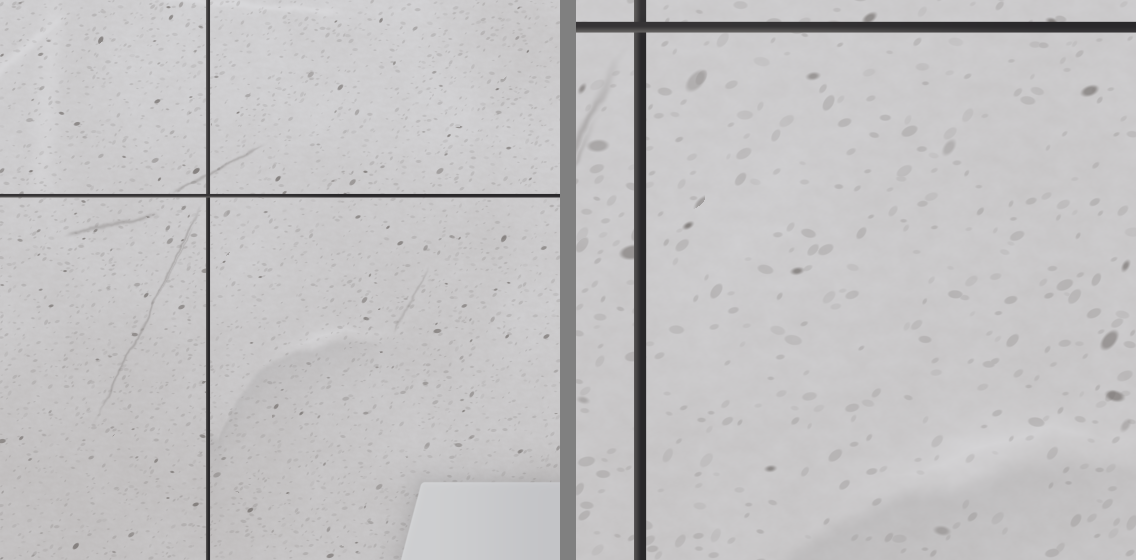
Left, the full canvas; right, a detail of the centre.
Write a WebGL 2 fragment shader that draws this texture.

```glsl
#version 300 es
precision highp float;
// Pale stone wall tiles parted by thin dark joints, with a smooth panel at the lower right.
// Layered sines cloud the stone, cellular noise scatters grain and pits,
// and tapered segments draw the cracks and pale veins.
uniform vec2 u_resolution;
out vec4 fragColor;

const vec2 JOINT = vec2(0.3715, 0.6505);
const vec2 TILE_PITCH = vec2(1.0);
const vec2 JOINT_HALF = vec2(0.0036, 0.0032);
const vec3 STONE_WARM = vec3(0.735, 0.722, 0.720);
const vec3 STONE_COOL = vec3(0.835, 0.835, 0.845);
const vec3 PIT_COLOR = vec3(0.43, 0.41, 0.40);
const vec3 VEIN_PALE = vec3(0.87, 0.87, 0.88);
const vec3 JOINT_DARK = vec3(0.16, 0.155, 0.165);
const vec3 JOINT_GREY = vec3(0.39, 0.38, 0.375);

vec3 hash3(vec2 p) {
    vec3 q = fract(p.xyx * vec3(0.1031, 0.1030, 0.0973));
    q += dot(q, q.yxz + 33.33);
    return fract((q.xxy + q.yzz) * q.zyx);
}

// Rotated, warped sine octaves, roughly -1 to 1
float layeredSines(vec2 p) {
    float sum = 0.0, amp = 0.5;
    for (int i = 0; i < 5; i++) {
        p = mat2(0.8, 0.6, -0.6, 0.8) * p * 1.8 + 1.7;
        sum += amp * sin(p.x + 1.4 * sin(p.y)) * cos(0.7 * p.y + sin(p.x * 0.6));
        amp *= 0.66;
    }
    return sum;
}

// Cellular noise: irregular spots of random size, slant and strength
float pits(vec2 p, float cells, float density, float radius, float pixel) {
    vec2 q = p * cells, base = floor(q);
    float soft = max(0.07, pixel * cells * 0.8), mask = 0.0;
    for (int y = -1; y <= 1; y++)
    for (int x = -1; x <= 1; x++) {
        vec2 cell = base + vec2(x, y);
        vec3 rnd = hash3(cell), kind = hash3(cell + 71.0);
        vec2 d = q - cell - 0.15 - 0.7 * rnd.xy;
        float slant = kind.x * 1.4 - 0.3;
        d = mat2(cos(slant), -sin(slant), sin(slant), cos(slant)) * d;
        float size = radius * mix(0.35, 1.0, kind.y * kind.y);
        float spot = 1.0 - smoothstep(size - soft, size + soft, length(d * vec2(0.7, 1.25)));
        mask = max(mask, spot * step(rnd.z, density) * mix(0.35, 1.0, kind.z));
    }
    return mask;
}

// Soft line from a to b, fading toward both ends
float vein(vec2 p, vec2 a, vec2 b, float width) {
    vec2 along = b - a;
    float t = clamp(dot(p - a, along) / dot(along, along), 0.0, 1.0);
    float d = length(p - a - along * t) / width;
    return exp(-d * d) * smoothstep(0.0, 0.15, t) * smoothstep(1.0, 0.8, t);
}

// Shaded fold: x is the shadow under the ridge, y the pale crest
vec2 fold(vec2 p) {
    float ridge = 0.40 - 0.18 * exp(-max(p.x - 0.39, 0.0) / 0.07);
    float depth = ridge - p.y + 0.008 * layeredSines(p * 14.0);
    float span = step(JOINT.x, p.x) * smoothstep(0.76, 0.55, p.x);
    float shadow = smoothstep(-0.004, 0.012, depth) * exp(-max(depth, 0.0) / 0.055);
    float crest = exp(-abs(depth + 0.012) / 0.012) * smoothstep(0.46, 0.58, p.x);
    return span * vec2(shadow, crest);
}

vec3 stone(vec2 p, float pixel) {
    float clouds = layeredSines(p * 4.0);
    float grain = layeredSines(p * vec2(85.0, 120.0));
    float tone = 0.57 + 0.46 * (p.y - 0.5) + 0.16 * (p.x - 0.5);
    tone += 0.17 * clouds + 0.10 * grain;
    tone -= 0.22 * smoothstep(0.22, 0.0, distance(p, vec2(0.95, 0.94)));
    vec3 color = mix(STONE_WARM, STONE_COOL, clamp(tone, 0.0, 1.0));

    // Cracks and veins
    vec2 w = p + 0.005 * vec2(layeredSines(p * 18.0), layeredSines(p.yx * 18.0 + 5.0));
    float crack = vein(w, vec2(0.37, 0.65), vec2(0.16, 0.23), 0.0022);
    crack = max(crack, 0.7 * vein(w, vec2(0.35, 0.60), vec2(0.25, 0.41), 0.0018));
    crack = max(crack, vein(w, vec2(0.11, 0.577), vec2(0.29, 0.62), 0.0035));
    crack = max(crack, vein(w, vec2(0.30, 0.652), vec2(0.48, 0.745), 0.0028));
    crack = max(crack, 0.7 * vein(w, vec2(0.70, 0.40), vec2(0.77, 0.53), 0.0025));
    float pale = vein(w, vec2(-0.05, 0.83), vec2(0.13, 0.99), 0.009);
    pale = max(pale, vein(w, vec2(0.23, 1.01), vec2(0.64, 0.975), 0.007));
    pale = max(pale, 0.6 * vein(w, vec2(0.07, 0.62), vec2(0.10, 1.05), 0.018));
    vec2 crease = fold(p);
    color *= 1.0 - 0.065 * crease.x;
    color = mix(color, VEIN_PALE, 0.55 * max(pale, crease.y));
    color = mix(color, PIT_COLOR, 0.28 * crack);

    // Faint specks, then sparse clustered pits
    float cluster = 0.5 + 0.5 * layeredSines(p * 7.0 + 3.0) + 0.25 * smoothstep(0.45, 0.1, p.x);
    color = mix(color, PIT_COLOR, 0.22 * pits(p, 105.0, 0.32, 0.38, pixel));
    color = mix(color, PIT_COLOR, 0.75 * pits(p, 48.0, 0.16 * cluster, 0.24, pixel));
    return color;
}

// Dark recess with a greyer lip, lighter along the left and top runs
vec3 addJoints(vec3 color, vec2 p, float pixel) {
    vec2 offset = (fract((p - JOINT) / TILE_PITCH + 0.5) - 0.5) * TILE_PITCH;
    vec2 cover = 1.0 - smoothstep(JOINT_HALF - 0.6 * pixel, JOINT_HALF + 0.6 * pixel, abs(offset));
    vec2 lip = smoothstep(vec2(0.001), vec2(-0.0035), offset);
    float upper = smoothstep(-0.01, 0.01, p.y - JOINT.y);
    float leftRun = smoothstep(0.64, 0.42, p.x);
    vec3 vertical = mix(JOINT_DARK, JOINT_GREY, lip.x * 0.65 + 0.2 * upper);
    vec3 horizontal = mix(JOINT_DARK, JOINT_GREY, lip.y * mix(0.25, 0.8, leftRun) + 0.2 * leftRun);
    color = mix(color, vertical, cover.x);
    return mix(color, horizontal, cover.y);
}

// Smooth slanted panel with a soft contact shadow
vec3 addPanel(vec3 color, vec2 p, float pixel) {
    vec2 side = vec2((0.716 + 0.265 * p.y - p.x) / 1.035, p.y - 0.139) + 0.006;
    float d = length(max(side, 0.0)) + min(max(side.x, side.y), 0.0) - 0.006;
    color *= 1.0 - 0.09 * exp(-max(d, 0.0) / 0.022);
    vec3 panel = mix(vec3(0.805, 0.808, 0.815), vec3(0.765, 0.768, 0.78), smoothstep(0.75, 1.0, p.x));
    panel += 0.025 * exp(-abs(d) / 0.004);
    return mix(color, panel, 1.0 - smoothstep(-pixel, pixel, d));
}

void main() {
    vec2 uv = gl_FragCoord.xy / u_resolution;
    float pixel = 1.0 / min(u_resolution.x, u_resolution.y);
    vec3 color = addJoints(stone(uv, pixel), uv, pixel);
    fragColor = vec4(addPanel(color, uv, pixel), 1.0);
}
```
